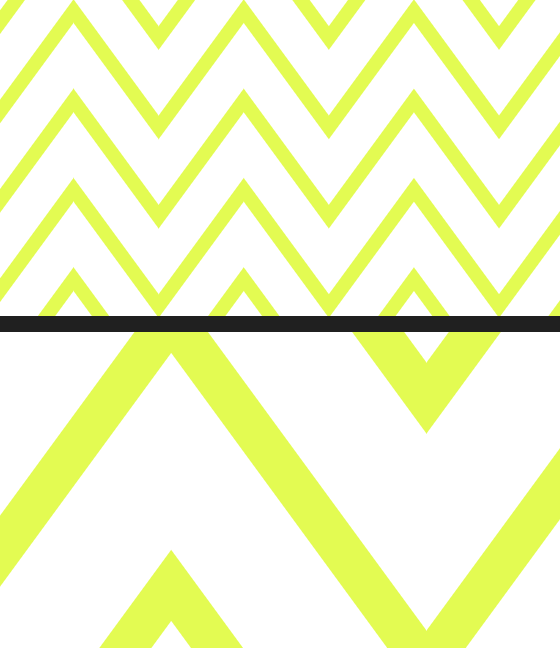
Top, the full canvas; bottom, a detail of the centre.
Give the GLSL for this pattern, as a Shadertoy shader.

```glsl
// Thin lime chevron stripes stacked on a white ground.

// Lengths are fractions of the canvas height.
const float ZIGZAG_PERIOD  = 0.5386;  // distance between peaks
const float ZIGZAG_HEIGHT  = 0.3678;  // drop from peak to trough
const float STRIPE_SPACING = 0.2827;  // vertical repeat
const float STRIPE_HEIGHT  = 0.0750;  // vertical thickness of a stripe
const vec2  PEAK           = vec2(0.7713, 0.3994);  // centre of one peak

const vec3 GROUND_COLOR = vec3(1.0);
const vec3 STRIPE_COLOR = vec3(0.89, 0.984, 0.32);

// Distance from x to the nearest multiple of period.
float distanceToRepeat(float x, float period) {
    return abs(fract(x / period + 0.5) - 0.5) * period;
}

// Signed distance to the nearest stripe edge, negative inside.
float chevronDistance(vec2 p) {
    float slope = 2.0 * ZIGZAG_HEIGHT / ZIGZAG_PERIOD;
    float straightened = p.y + slope * distanceToRepeat(p.x, ZIGZAG_PERIOD);
    float vertical = distanceToRepeat(straightened, STRIPE_SPACING) - 0.5 * STRIPE_HEIGHT;
    return vertical / sqrt(1.0 + slope * slope);
}

void mainImage(out vec4 fragColor, in vec2 fragCoord) {
    float pixel = 1.0 / iResolution.y;
    vec2 p = fragCoord * pixel - PEAK;

    // Blend across one pixel at the edges.
    float coverage = clamp(0.5 - chevronDistance(p) / pixel, 0.0, 1.0);
    fragColor = vec4(mix(GROUND_COLOR, STRIPE_COLOR, coverage), 1.0);
}
```
